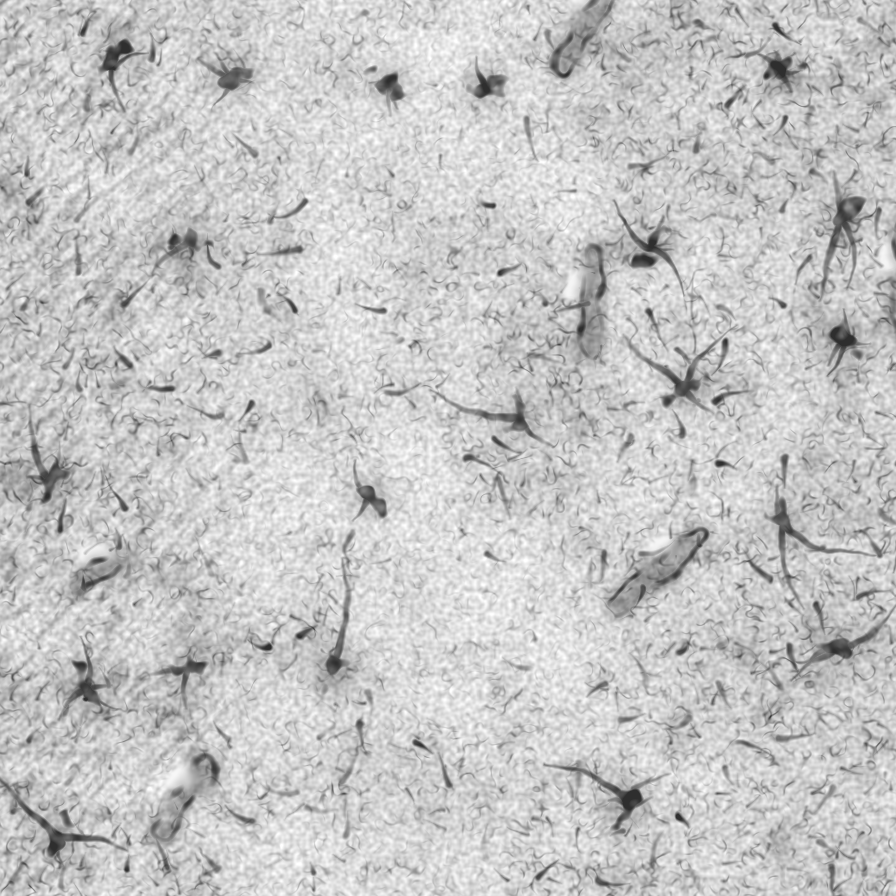
This texture is drawn by a WebGL 1 fragment shader. Its source:

```glsl
precision highp float;
// Stained tissue in grey: a pale grainy ground with a web of fine fibrils,
// clumped curved threads, dark branching cells and a few pale-cored vessels.
// Each layer is a jittered grid of distance shapes over gradient noise.
uniform vec2 u_resolution;

float hash(vec2 p) {
  vec3 q = fract(vec3(p.xyx) * 0.1031);
  q += dot(q, q.yzx + 33.33);
  return fract((q.x + q.y) * q.z);
}

vec2 heading(float angle) { return vec2(cos(angle), sin(angle)); }

float corner(vec2 cell, vec2 offset) {
  return dot(heading(6.2832 * hash(cell + 71.0)), offset);
}

// Gradient noise, roughly -0.7 to 0.7
float noise(vec2 p) {
  vec2 i = floor(p), f = fract(p), e = vec2(1.0, 0.0);
  vec2 u = f * f * f * (f * (f * 6.0 - 15.0) + 10.0);
  return mix(mix(corner(i, f), corner(i + e, f - e), u.x),
             mix(corner(i + e.yx, f - e.yx), corner(i + 1.0, f - 1.0), u.x), u.y);
}

vec2 turn(vec2 p, float angle) {
  vec2 d = heading(angle);
  return vec2(dot(p, d), dot(p, vec2(-d.y, d.x)));
}

// Ink of a bent strand that thins and fades from its root
float strand(vec2 p, float angle, float len, float bend, float width, float soft) {
  vec2 q = turn(p, angle);
  float t = clamp(q.x / len, 0.0, 1.0);
  float d = length(vec2(q.x - t * len, q.y - bend * len * t * t));
  return (1.0 - 0.5 * t) * smoothstep(soft, -soft, d - width * (1.0 - 0.7 * t));
}

// One short curved thread per grid cell, kept where the tissue is dense
float threads(vec2 uv, float scale, float density, float aligned) {
  vec2 p = uv * scale, base = floor(p);
  float ink = 0.0;
  for (int y = -1; y <= 1; y++) for (int x = -1; x <= 1; x++) {
    vec2 id = base + vec2(x, y), seed = id + scale * 3.0;
    vec2 root = id + 0.15 + 0.7 * vec2(hash(seed + 5.0), hash(seed + 19.0));
    float angle = mix(6.2832 * hash(seed + 31.0), 0.7 + 0.9 * hash(seed + 37.0), aligned);
    float len = 0.25 + 0.65 * hash(seed + 43.0);
    float keep = smoothstep(-0.08, 0.08, density - hash(seed)) * (0.4 + 0.6 * hash(seed + 53.0));
    float bend = 1.1 * (hash(seed + 61.0) - 0.5);
    ink = max(ink, keep * strand(p - root, angle, len, bend, 0.065, 0.0022 * scale));
  }
  return ink;
}

// Ragged dark bodies with a few uneven tapering branches
float cells(vec2 uv) {
  const float scale = 6.0;
  vec2 p = uv * scale, base = floor(p);
  float ink = 0.0;
  for (int y = -1; y <= 1; y++) for (int x = -1; x <= 1; x++) {
    vec2 id = base + vec2(x, y), seed = id + 211.0;
    if (hash(seed) > 0.5) continue;
    vec2 q = p - id - 0.2 - 0.6 * vec2(hash(seed + 3.0), hash(seed + 11.0));
    float start = 6.2832 * hash(seed + 23.0), strength = 0.75 + 0.25 * hash(seed + 29.0);
    vec2 body = turn(q, start) * vec2(0.55, 1.1);
    float shape = smoothstep(0.025, -0.03, length(body) - 0.06 + 0.12 * noise(uv * 60.0));
    shape = max(shape, 0.3 * exp(-40.0 * dot(q, q)));
    for (int k = 0; k < 4; k++) {
      vec2 s = seed + float(k) * 17.0;
      float len = 0.12 + 0.65 * hash(s + 41.0) * hash(s + 47.0);
      float angle = start + float(k) * 1.4 + 2.2 * hash(s + 59.0);
      float keep = step(hash(s + 83.0), 0.75);
      shape = max(shape, keep * strand(q, angle, len, 1.4 * hash(s + 67.0) - 0.7, 0.03, 0.013));
    }
    ink = max(ink, shape * strength);
  }
  return ink;
}

// Elongated vessels: x is uneven dark wall, y is pale core and rim
vec2 vessels(vec2 uv) {
  vec2 p = uv * 3.6, base = floor(p), result = vec2(0.0);
  for (int y = -1; y <= 1; y++) for (int x = -1; x <= 1; x++) {
    vec2 id = base + vec2(x, y), seed = id + 401.0;
    if (hash(seed) > 0.5) continue;
    vec2 q = p - id - 0.25 - 0.5 * vec2(hash(seed + 7.0), hash(seed + 13.0));
    q = turn(q, 0.8 + 1.2 * hash(seed + 27.0));
    float reach = 0.05 + 0.22 * hash(seed + 39.0);
    q.y += 0.06 * sin(q.x * 7.0) + 0.03 * noise(uv * 35.0);
    float d = length(vec2(q.x - clamp(q.x, -reach, reach), q.y)) - 0.035;
    float uneven = 0.3 + 0.7 * smoothstep(-0.3, 0.3, noise(uv * 30.0));
    float wall = smoothstep(0.024, 0.002, abs(d)) * uneven;
    float stain = 0.35 * smoothstep(0.06, -0.02, d);
    float glow = smoothstep(0.045, 0.0, length(q - vec2(reach * 0.5, 0.065)) - 0.035);
    result = max(result, vec2(max(0.9 * wall, stain), 0.95 * glow));
  }
  return result;
}

void main() {
  vec2 uv = gl_FragCoord.xy / min(u_resolution.x, u_resolution.y);
  vec2 wavy = uv + 0.005 * vec2(noise(uv * 22.0), noise(uv * 22.0 + 90.0));
  wavy += 0.0025 * vec2(noise(uv * 60.0 + 30.0), noise(uv * 60.0 + 120.0));
  float patches = noise(uv * 4.0 + 8.0), clumps = noise(uv * 12.0 + 50.0);
  float left = smoothstep(0.42, 0.08, uv.x + 0.25 * patches);
  float dense = clamp(0.2 + 1.4 * abs(uv.x - 0.42) + 0.6 * patches + 0.9 * clumps, 0.05, 1.0);

  // Pale ground with broad stain, two sizes of grain and combed fibres
  float shade = 0.895 + 0.06 * noise(uv * 6.0) + 0.16 * noise(uv * 180.0)
              + 0.11 * noise(turn(uv, 0.6) * 110.0);
  shade -= 0.07 * dense + 0.22 * dense * max(noise(uv * 27.0 + 15.0), 0.0);
  vec2 comb = turn(uv + 0.03 * noise(uv * 3.0 + 40.0), 0.8) * vec2(24.0, 115.0);
  shade -= (0.04 + 0.22 * left) * max(noise(comb) + 0.1, 0.0);

  // Broken web of fine fibrils in two sizes
  float web = smoothstep(0.16, 0.0, abs(noise(wavy * 62.0)));
  web *= smoothstep(0.0, 0.4, noise(uv * 55.0 + 20.0));
  float mesh = smoothstep(0.2, 0.0, abs(noise(turn(wavy, 1.1) * 85.0)));
  mesh *= smoothstep(0.0, 0.4, noise(uv * 46.0 + 70.0));
  shade -= (web + 0.7 * mesh) * (0.11 + 0.2 * dense);

  // Vessels, then threads and cells in dark stain
  vec2 vessel = vessels(wavy);
  shade = mix(shade, 0.97, vessel.y);
  float ink = max(threads(wavy, 19.0, dense * 0.65, left), 0.7 * threads(wavy, 38.0, dense * 0.8, left));
  ink = max(max(ink, vessel.x), cells(wavy));
  ink *= 0.95 + 0.6 * noise(uv * 75.0);
  shade = mix(shade, 0.18, clamp(ink, 0.0, 1.0));
  gl_FragColor = vec4(vec3(clamp(shade, 0.0, 1.0)), 1.0);
}
```
